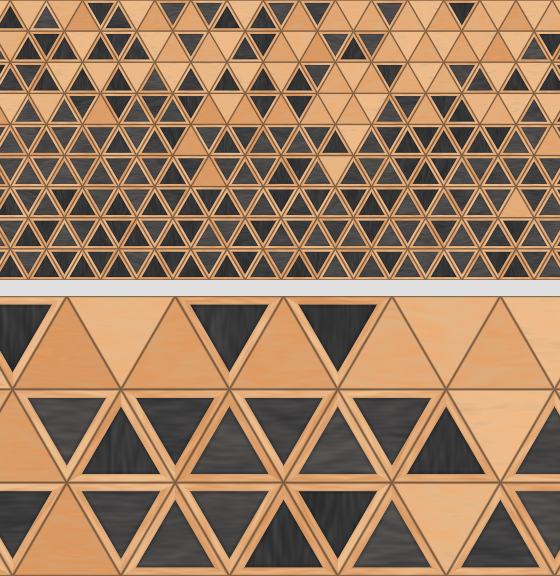
Top, the full canvas; bottom, a detail of the centre.
Reproduce this pattern procedurally as a WebGL 2 fragment shader.

```glsl
#version 300 es
precision highp float;

uniform vec2 u_resolution;
out vec4 fragColor;

float hash(vec2 p) {
    vec3 q = fract(p.xyx * vec3(0.1031, 0.1030, 0.0973));
    q += dot(q, q.yzx + 33.33);
    return fract((q.x + q.y) * q.z);
}

float gradientDot(vec2 cell, vec2 offset) {
    float angle = 6.2832 * hash(cell);
    return dot(vec2(cos(angle), sin(angle)), offset);
}

float gradientNoise(vec2 p) {
    vec2 i = floor(p), f = fract(p);
    vec2 u = f * f * f * (f * (f * 6.0 - 15.0) + 10.0);
    float low = mix(gradientDot(i, f), gradientDot(i + vec2(1, 0), f - vec2(1, 0)), u.x);
    float high = mix(gradientDot(i + vec2(0, 1), f - vec2(0, 1)), gradientDot(i + 1.0, f - 1.0), u.x);
    return mix(low, high, u.y);
}

// Wood fibres run along x; the result is centred on zero
float woodGrain(vec2 p, float seed) {
    p += seed * vec2(37.0, 91.0);
    float warp = gradientNoise(p * vec2(1.2, 2.5));
    float fibres = gradientNoise(vec2(p.x * 1.6, p.y * 9.0 + warp * 3.0));
    float pores = gradientNoise(p * vec2(4.0, 23.0));
    return fibres * 0.9 + pores * 0.7 + warp * 0.4;
}

void main() {
    vec2 uv = gl_FragCoord.xy / u_resolution;
    vec2 p = uv * vec2(15.5, 9.0);
    float pixel = 9.0 / u_resolution.y;

    // Triangle lattice: alternate rows shift by half a side
    float row = floor(p.y);
    float height = fract(p.y);
    float x = p.x - 0.283 - 0.5 * mod(row, 2.0);
    float centre = floor(x + 0.5);
    bool pointsUp = abs(x - centre) < 0.5 * (1.0 - height);
    if (!pointsUp) {
        centre = floor(x) + 0.5;
        height = 1.0 - height;
    }
    vec2 id = vec2(centre * 2.0 + 80.0, row + 11.0);

    // Distances to the three sides, in row heights
    float side = x - centre;
    float slant = 0.5 * (1.0 - height);
    vec3 edges = vec3(height, slant + side, slant - side);
    float edge = min(edges.x, min(edges.y, edges.z));

    // Nearest side gives the strip and its grain direction
    float strip = 0.0;
    float along = side * 1.16;
    if (edges.y < edges.x && edges.y <= edges.z) {
        strip = 1.0;
        along = (edges.x - edges.z) * 0.58;
    } else if (edges.z < edges.x) {
        strip = 2.0;
        along = (edges.x - edges.y) * 0.58;
    }

    float tone = hash(id + 17.3);
    float seed = hash(id + 5.7);
    vec3 paleWood = vec3(0.93, 0.74, 0.55);
    vec3 warmWood = vec3(0.85, 0.60, 0.39);
    vec3 brownWood = vec3(0.71, 0.53, 0.37);

    // Plain wooden tile
    vec2 local = vec2(side * 1.16, height);
    float grain = woodGrain(local, seed);
    float warmth = pointsUp ? 0.45 + 0.6 * tone : 0.4 * tone * tone;
    vec3 color = mix(paleWood, warmWood, clamp(warmth + grain * 0.6, 0.0, 1.15));
    color *= 1.0 + 0.08 * grain;

    // Framed dark tile, more frequent towards the bottom
    float fromTop = (8.0 - row) / 8.0;
    float darkChance = 1.0 - 0.78 * pow(1.0 - fromTop, 2.5);
    if (hash(id + 41.9) < darkChance) {
        float stripTone = hash(id * 3.0 + strip * 7.1);
        float stripGrain = woodGrain(vec2(along, edge * 1.5), stripTone + seed);
        vec3 frame = mix(paleWood, warmWood, clamp(stripTone * 0.9 + stripGrain * 0.7, 0.0, 1.1));
        frame = mix(frame, brownWood, 0.4 * smoothstep(0.065, 0.095, edge));

        float darkGrain = tone < 0.4 ? woodGrain(local.yx, seed) : grain;
        float shade = clamp(0.1 + smoothstep(0.2, 0.8, tone) * 0.85 + darkGrain * 0.55, -0.15, 1.25);
        vec3 stain = mix(vec3(0.19, 0.19, 0.195), vec3(0.31, 0.30, 0.295), shade);
        stain *= 0.8 + 0.2 * smoothstep(0.09, 0.14, edge);
        color = mix(frame, stain, smoothstep(-0.5, 0.5, (edge - 0.092) / pixel));
    }

    // Thin joints between tiles
    float joint = 1.0 - smoothstep(0.0, 0.012 + pixel, edge);
    color = mix(color, vec3(0.34, 0.25, 0.18), 0.75 * joint);
    fragColor = vec4(color, 1.0);
}
```
